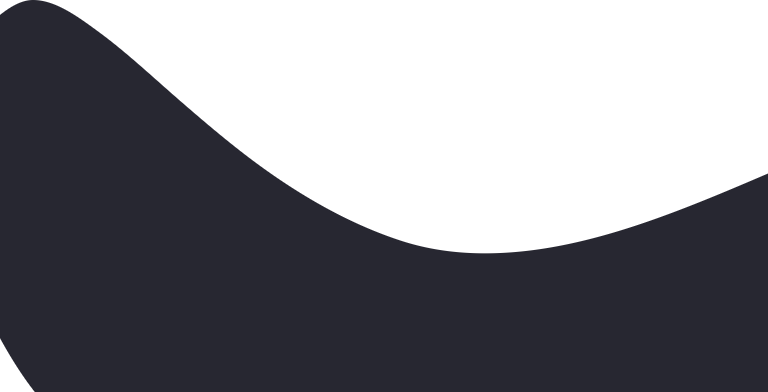
A Shadertoy shader for this background:

```glsl
// Draws a dark smooth wave on white, cut by a curved lower-left corner.

const vec3 WAVE_COLOR = vec3(0.153, 0.153, 0.192);
const vec3 PAPER_COLOR = vec3(1.0);
const float CANVAS_HEIGHT = 0.5117; // canvas width is 1

// Crest knots: x, height, slope
const int KNOT_COUNT = 8;
const vec3 CREST[KNOT_COUNT] = vec3[KNOT_COUNT](
    vec3(0.0,    0.4922,  0.80),
    vec3(0.0430, 0.5117,  0.00),
    vec3(0.1302, 0.4688, -0.74),
    vec3(0.2344, 0.3802, -0.87),
    vec3(0.3333, 0.2991, -0.74),
    vec3(0.5208, 0.1979, -0.33),
    vec3(0.6315, 0.1810,  0.00),
    vec3(1.0,    0.2852,  0.43));

// Cubic Hermite height between two knots
float hermite(vec3 a, vec3 b, float x) {
    float span = b.x - a.x;
    float t = (x - a.x) / span;
    float s = 1.0 - t;
    float blend = t * t * (3.0 - 2.0 * t);
    return mix(a.y, b.y, blend) + span * t * s * (a.z * s - b.z * t);
}

// Height of the wave's upper edge
float crestHeight(float x) {
    float height = CREST[0].y;
    for (int i = 0; i < KNOT_COUNT - 1; i++) {
        if (x >= CREST[i].x) height = hermite(CREST[i], CREST[i + 1], x);
    }
    return height;
}

// Height of the lower-left cut
float cutHeight(float x) {
    float bend = min(x, 0.14);
    return 0.0703 - 1.83 * bend + 6.14 * bend * bend;
}

// Antialiased coverage of the region where field is positive
float coverage(float field) {
    float pixelStep = length(vec2(dFdx(field), dFdy(field)));
    return clamp(0.5 + field / max(pixelStep, 1e-6), 0.0, 1.0);
}

void mainImage(out vec4 fragColor, in vec2 fragCoord) {
    vec2 p = fragCoord / iResolution.xy * vec2(1.0, CANVAS_HEIGHT);
    float belowCrest = coverage(crestHeight(p.x) - p.y);
    float aboveCut = coverage(p.y - cutHeight(p.x));
    fragColor = vec4(mix(PAPER_COLOR, WAVE_COLOR, belowCrest * aboveCut), 1.0);
}
```
